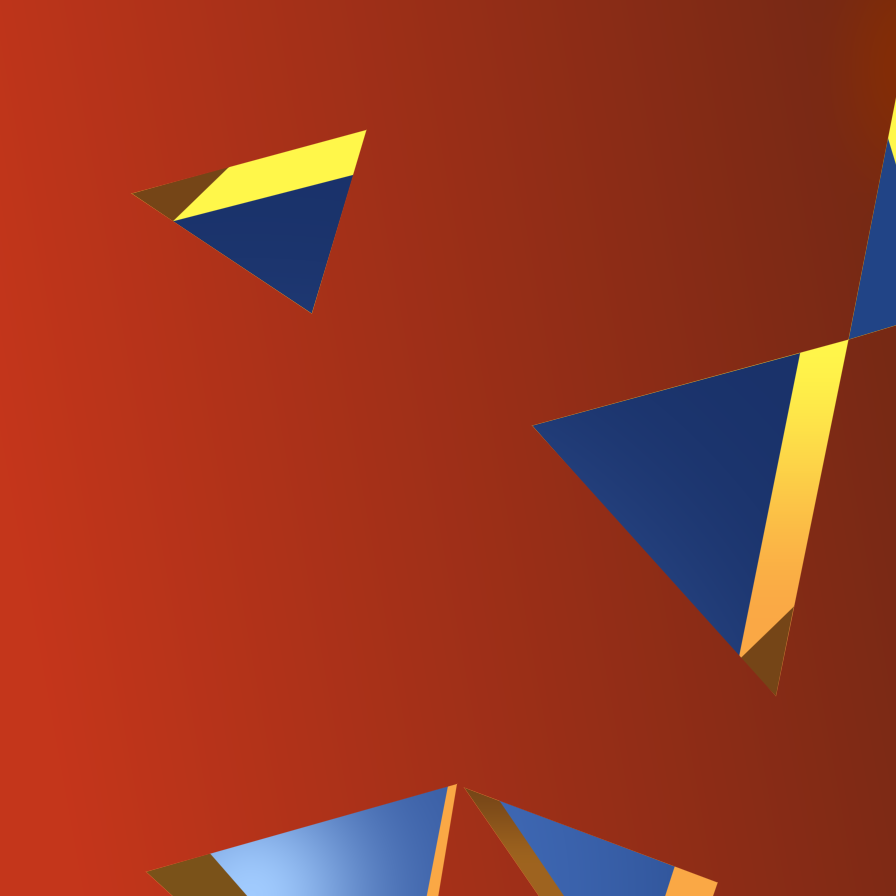
Write a Shadertoy shader that draws this background.

```glsl
// A red wall pierced by tilted triangular openings onto a blue sky.
// Each opening layers three triangles: the sunlit thickness of the wall,
// its shaded corner, and the sky; all are antialiased half-plane tests.

const vec3 WALL_LIT = vec3(0.77, 0.21, 0.105);
const vec3 WALL_DIM = vec3(0.47, 0.16, 0.08);
const vec3 RIM_YELLOW = vec3(1.00, 0.97, 0.29);
const vec3 RIM_ORANGE = vec3(0.98, 0.66, 0.27);
const vec3 SHADE_BROWN = vec3(0.46, 0.27, 0.09);
const vec3 SHADE_AMBER = vec3(0.62, 0.39, 0.12);
const vec3 SKY_NAVY = vec3(0.10, 0.195, 0.415);

struct Tri { vec2 a, b, c; };

float cross2(vec2 u, vec2 v) {
    return u.x * v.y - u.y * v.x;
}

// Signed distance to the line from a to b, positive on its left
float edgeSide(vec2 p, vec2 a, vec2 b) {
    return cross2(normalize(b - a), p - a);
}

// Smooth coverage of a triangle with either winding
float coverage(vec2 p, Tri t, float pixel) {
    float winding = sign(cross2(t.b - t.a, t.c - t.a));
    float inside = min(winding * edgeSide(p, t.a, t.b),
                   min(winding * edgeSide(p, t.b, t.c),
                       winding * edgeSide(p, t.c, t.a)));
    return smoothstep(-0.75 * pixel, 0.75 * pixel, inside);
}

// Horizontal falloff of light, slightly dimmer toward the top
vec3 wallColor(vec2 p) {
    float dim = p.x + 0.18 * (p.y - 0.5);
    vec3 col = mix(WALL_LIT, WALL_DIM, clamp(dim, 0.0, 1.1));
    float warm = smoothstep(0.22, 0.0, length((p - vec2(1.02, 0.93)) * vec2(1.8, 1.0)));
    return col + warm * vec3(0.07, 0.02, -0.06);
}

// Navy sky with a tight core and a broad halo around the glow centre
vec3 skyColor(vec2 p, vec2 glowCenter) {
    float d = length(p - glowCenter);
    float core = exp(-pow(d / 0.13, 2.0));
    float halo = exp(-pow(d / 0.55, 4.0));
    return SKY_NAVY + halo * vec3(0.13, 0.18, 0.24) + core * vec3(0.40, 0.42, 0.34);
}

vec3 rimColor(vec2 p) {
    return mix(RIM_ORANGE, RIM_YELLOW, smoothstep(0.30, 0.64, p.y));
}

// Layers one opening over the wall
vec3 opening(vec3 wall, vec2 p, float pixel, Tri hole, Tri shade, Tri sky,
             vec3 shadeCol, vec3 skyCol) {
    vec3 depth = mix(rimColor(p), shadeCol, coverage(p, shade, pixel));
    depth = mix(depth, skyCol, coverage(p, sky, pixel));
    return mix(wall, depth, coverage(p, hole, pixel));
}

void mainImage(out vec4 fragColor, in vec2 fragCoord) {
    vec2 p = fragCoord / iResolution.xy;
    float pixel = 1.0 / min(iResolution.x, iResolution.y);
    vec3 sky = skyColor(p, vec2(0.28, 0.0));
    vec3 col = wallColor(p);

    // Upper left
    col = opening(col, p, pixel,
        Tri(vec2(0.147, 0.784), vec2(0.409, 0.855), vec2(0.348, 0.650)),
        Tri(vec2(0.147, 0.784), vec2(0.257, 0.815), vec2(0.193, 0.753)),
        Tri(vec2(0.193, 0.753), vec2(0.395, 0.805), vec2(0.348, 0.650)),
        SHADE_BROWN, sky);

    // Centre right
    col = opening(col, p, pixel,
        Tri(vec2(0.594, 0.525), vec2(0.947, 0.621), vec2(0.866, 0.223)),
        Tri(vec2(0.824, 0.263), vec2(0.886, 0.323), vec2(0.866, 0.223)),
        Tri(vec2(0.594, 0.525), vec2(0.893, 0.606), vec2(0.824, 0.263)),
        SHADE_BROWN, sky);

    // Right edge, its shaded corner lying off canvas
    col = opening(col, p, pixel,
        Tri(vec2(0.947, 0.621), vec2(1.020, 0.993), vec2(1.200, 0.697)),
        Tri(vec2(1.150, 0.700), vec2(1.150, 0.760), vec2(1.200, 0.697)),
        Tri(vec2(0.947, 0.621), vec2(0.991, 0.846), vec2(1.050, 0.652)),
        SHADE_BROWN, sky + vec3(0.03, 0.07, 0.11));

    // Bottom left
    col = opening(col, p, pixel,
        Tri(vec2(0.163, 0.027), vec2(0.510, 0.125), vec2(0.450, -0.235)),
        Tri(vec2(0.163, 0.027), vec2(0.260, 0.055), vec2(0.450, -0.235)),
        Tri(vec2(0.234, 0.048), vec2(0.500, 0.123), vec2(0.440, -0.188)),
        SHADE_BROWN + vec3(0.02, 0.05, 0.01), sky);

    // Bottom right
    float amber = smoothstep(0.13, 0.03, p.y);
    col = opening(col, p, pixel,
        Tri(vec2(0.518, 0.121), vec2(0.801, 0.015), vec2(0.731, -0.188)),
        Tri(vec2(0.518, 0.121), vec2(0.600, 0.090), vec2(0.731, -0.188)),
        Tri(vec2(0.557, 0.107), vec2(0.753, 0.033), vec2(0.706, -0.113)),
        mix(SHADE_BROWN, SHADE_AMBER, amber), sky + vec3(0.02, 0.04, 0.06));

    fragColor = vec4(clamp(col, 0.0, 1.0), 1.0);
}
```
